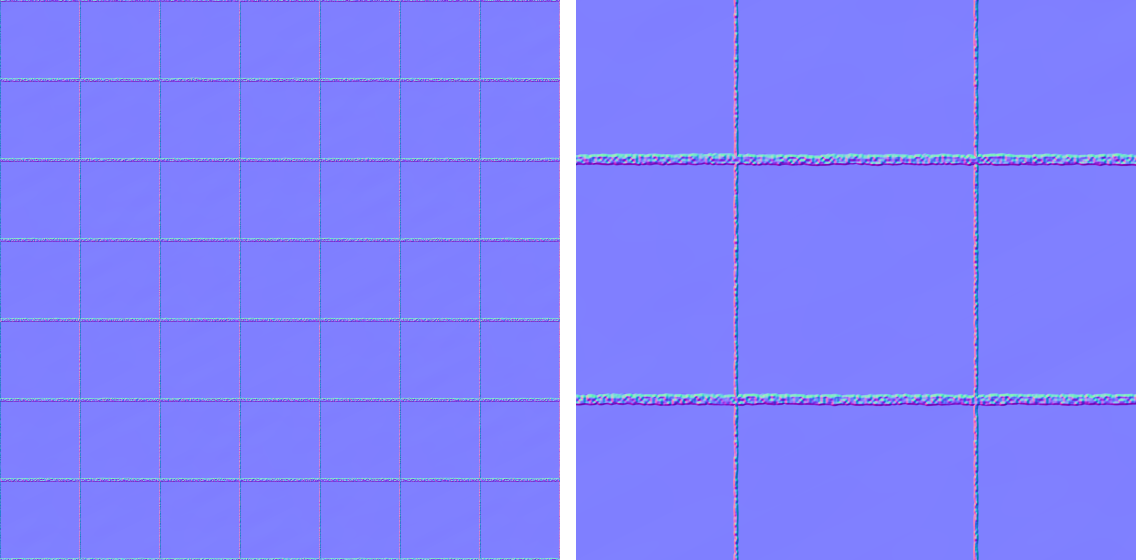
Left, the full canvas; right, a detail of the centre.
Reproduce this texture map procedurally as a WebGL 2 fragment shader.

```glsl
#version 300 es
precision highp float;
// Tangent-space normal map of a square tile grid with thin, ragged grout joints.
// A wrapping height field (flat tiles, rough sunken joints) is differentiated
// by central differences, and the encoded normals are averaged per pixel.

#define TILES 7.0           // repeats across and down
#define ROW_HALF 0.0026     // half width of the horizontal joints
#define COL_HALF 0.0009     // half width of the vertical joints
#define WALL_SOFT 0.0010    // half width of the upper joint wall
#define WALL_SHARP 0.0005   // half width of the other walls
#define WOBBLE 0.0012       // raggedness of the joint edges
#define DEPTH 0.0021        // joint depth
#define GROUT_ROUGH 0.0024  // height of the grout grain
#define TILE_RELIEF 0.0003  // faint slanted undulation of the tile faces
#define EPS 0.0003          // differentiation step
#define SAMPLES 3           // samples per pixel side

uniform vec2 u_resolution;
out vec4 fragColor;

float hash(vec2 p) {
    vec3 q = fract(vec3(p.xyx) * 0.1031);
    q += dot(q, q.yzx + 33.33);
    return fract((q.x + q.y) * q.z);
}

// Value noise that repeats after a whole number of cells
float wrapNoise(vec2 p, vec2 period) {
    vec2 cell = floor(p), f = p - cell;
    f = f * f * (3.0 - 2.0 * f);
    vec2 a = mod(cell, period), b = mod(cell + 1.0, period);
    return mix(mix(hash(a), hash(vec2(b.x, a.y)), f.x),
               mix(hash(vec2(a.x, b.y)), hash(b), f.x), f.y);
}

// Ragged edge offset along one side of one joint, from -0.5 to 0.5
float raggedness(float along, float lane) {
    float coarse = wrapNoise(vec2(along * 70.0, lane), vec2(70.0, 128.0));
    float fine = wrapNoise(vec2(along * 310.0, lane + 50.0), vec2(310.0, 128.0));
    return mix(coarse, fine, 0.5) - 0.5;
}

// Joint profile: 0 on the floor, 1 on the tile face
float jointProfile(float across, float along, float halfWidth, float wallUp,
                   float wobble, float seed) {
    float grid = across * TILES + 0.5;
    float d = (fract(grid) - 0.5) / TILES;
    float upperSide = step(0.0, d);
    float lane = mod(floor(grid), TILES) * 2.0 + upperSide + seed;
    float edge = halfWidth + wobble * raggedness(along, lane);
    float wall = mix(WALL_SHARP, wallUp, upperSide);
    return smoothstep(edge - wall, edge + wall, abs(d));
}

float height(vec2 p) {
    float rows = jointProfile(p.y, p.x, ROW_HALF, WALL_SOFT, WOBBLE, 0.0);
    float cols = jointProfile(p.x, p.y, COL_HALF, WALL_SHARP, WOBBLE * 0.5, 20.0);
    float face = min(rows, cols);
    float grain = wrapNoise(p * 610.0, vec2(610.0)) - 0.5;
    // Whole-number slants keep the stretched relief periodic
    vec2 slanted = vec2(2.0 * p.y - p.x, 2.0 * p.x + p.y) * vec2(18.0, 7.0);
    float relief = wrapNoise(slanted, vec2(18.0, 7.0));
    return DEPTH * face + GROUT_ROUGH * grain * sqrt(1.0 - face) + TILE_RELIEF * relief;
}

// Encoded normal; green rises with a slope that climbs upward
vec3 encodedNormal(vec2 p) {
    vec2 e = vec2(EPS, 0.0);
    vec2 slope = vec2(height(p + e.xy) - height(p - e.xy),
                      height(p + e.yx) - height(p - e.yx)) / (2.0 * EPS);
    return normalize(vec3(-slope.x, slope.y, 1.0)) * 0.5 + 0.5;
}

void main() {
    vec3 sum = vec3(0.0);
    for (int j = 0; j < SAMPLES; j++) {
        for (int i = 0; i < SAMPLES; i++) {
            vec2 jitter = (vec2(i, j) + 0.5) / float(SAMPLES) - 0.5;
            sum += encodedNormal((gl_FragCoord.xy + jitter) / u_resolution);
        }
    }
    fragColor = vec4(sum / float(SAMPLES * SAMPLES), 1.0);
}
```
